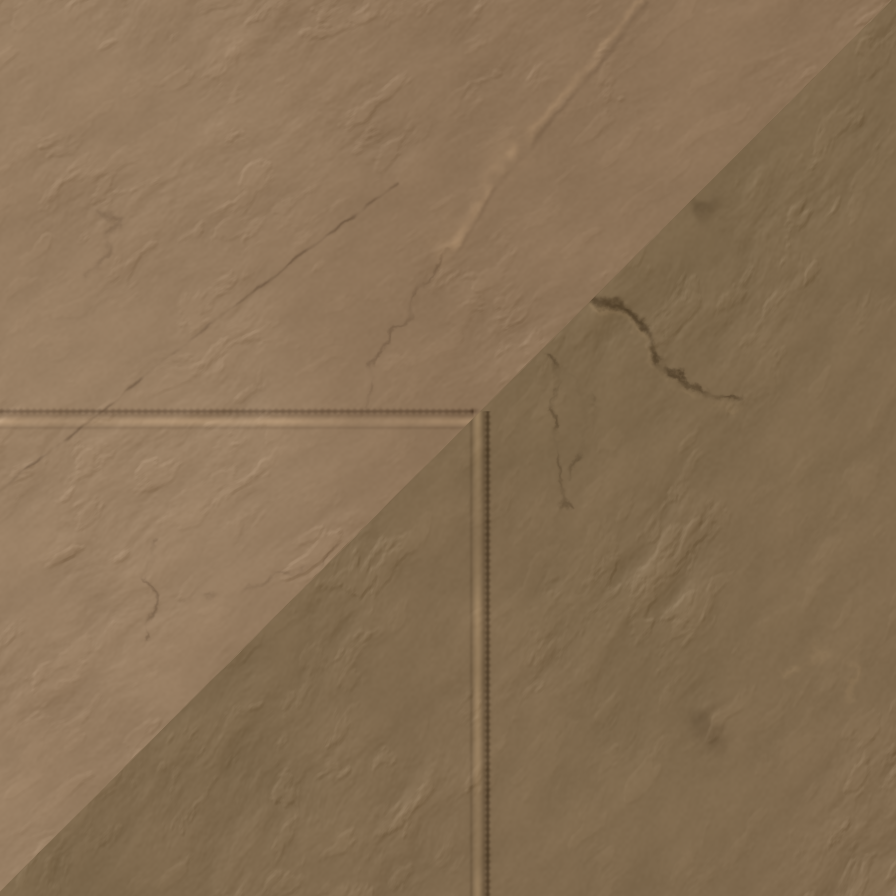
Reproduce this texture procedurally as a Shadertoy shader.

```glsl
const vec3 LIGHT_STONE = vec3(0.598, 0.498, 0.392);
const vec3 WARM_STONE = vec3(0.548, 0.448, 0.345);
const vec3 DARK_STONE = vec3(0.482, 0.403, 0.295);
const vec3 SHADOW_TINT = vec3(0.17, 0.155, 0.13);
const vec3 PALE_TINT = vec3(0.10, 0.085, 0.065);
const vec2 JOINT = vec2(0.5445, 0.541);
const float MITRE_OFFSET = 0.005;
const float TOOTH_PITCH = 0.0073;
const float RELIEF_STRENGTH = 0.25;

float hash(vec2 p) {
    vec3 q = fract(vec3(p.xyx) * 0.1031);
    q += dot(q, q.yzx + 33.33);
    return fract((q.x + q.y) * q.z);
}
float noise(vec2 p) {
    vec2 i = floor(p), f = fract(p);
    f = f * f * (3.0 - 2.0 * f);
    return mix(mix(hash(i), hash(i + vec2(1, 0)), f.x),
               mix(hash(i + vec2(0, 1)), hash(i + vec2(1, 1)), f.x), f.y);
}
float fbm(vec2 p) {
    float sum = 0.0, amp = 0.52;
    for (int i = 0; i < 5; i++) {
        sum += amp * noise(p);
        p = mat2(1.6, 1.2, -1.2, 1.6) * p + 7.3;
        amp *= 0.5;
    }
    return sum;
}
// Slate height along its grain, with short raised flakes
float slate(vec2 p, float angle) {
    float c = cos(angle), s = sin(angle);
    vec2 q = vec2(c * p.x + s * p.y, c * p.y - s * p.x);
    q += 0.01 * vec2(noise(p * 23.0), noise(p * 23.0 + 40.0));
    float flakes = smoothstep(0.58, 0.72, fbm(q * vec2(21.0, 52.0) + 31.0));
    return 0.75 * fbm(q * vec2(14.0, 32.0) + 12.0) + 0.13 * flakes;
}
float segment(vec2 p, vec2 a, vec2 b) {
    vec2 d = b - a;
    return length(p - a - d * clamp(dot(p - a, d) / dot(d, d), 0.0, 1.0));
}
float band(float x, float width) {
    return exp(-x * x / (width * width));
}
// Soft line through four points
float vein(vec2 p, vec2 a, vec2 b, vec2 c, vec2 d, float width) {
    float dist = min(segment(p, a, b), min(segment(p, b, c), segment(p, c, d)));
    return band(dist, max(width, 0.8 / iResolution.y));
}
float blob(vec2 p, vec2 centre, vec2 size) {
    return band(length((p - centre) / size), 1.0);
}
// Toothed shadow beside a pale rounded lip
vec3 groove(float d, float along, float depth) {
    float teeth = 0.5 + 0.5 * sin(along * 6.28318 / TOOTH_PITCH);
    float shade = band(d, 0.0019 + 0.0008 * teeth) * (0.85 + 0.15 * teeth)
                + 0.4 * band(d - 0.004, 0.003) + 0.3 * band(d - 0.0185, 0.002);
    float lip = band(d - 0.0115, 0.004) * (0.25 + 0.8 * noise(vec2(along * 22.0, 3.0)));
    return PALE_TINT * lip - SHADOW_TINT * shade * depth;
}
// Light face: x is shade, y is pale
vec2 lightMarks(vec2 w, vec2 s) {
    vec2 a = vec2(0.715, 1.0), b = vec2(0.638, 0.902), c = vec2(0.547, 0.798), d = vec2(0.5, 0.715);
    float shade = 0.45 * vein(s, vec2(0.443, 0.796), vec2(0.21, 0.62), vec2(0.124, 0.55), vec2(0.0, 0.453), 0.0018);
    shade += 0.2 * vein(s + vec2(-0.007, 0.004), a, b, c, d, 0.003);
    shade += 0.3 * vein(w, d, vec2(0.435, 0.63), vec2(0.42, 0.59), vec2(0.407, 0.55), 0.0028);
    shade += 0.25 * vein(w, vec2(0.085, 0.766), vec2(0.132, 0.76), vec2(0.122, 0.72), vec2(0.1, 0.7), 0.004);
    shade += 0.35 * vein(w, vec2(0.175, 0.395), vec2(0.166, 0.36), vec2(0.172, 0.32), vec2(0.162, 0.29), 0.0025);
    shade += 0.22 * vein(w, vec2(0.39, 0.395), vec2(0.335, 0.365), vec2(0.28, 0.345), vec2(0.2, 0.32), 0.003);
    float pale = 0.42 * vein(mix(s, w, 0.25), a, b, c, d, mix(0.007, 0.0035, smoothstep(0.5, 0.68, s.x)));
    pale += 0.3 * blob(w, vec2(0.5, 0.72), vec2(0.018, 0.03)) + 0.25 * blob(w, vec2(0.57, 0.83), vec2(0.025));
    return vec2(shade, pale);
}
// Dark face: x is shade, y is pale
vec2 darkMarks(vec2 w) {
    vec2 a = vec2(0.661, 0.67), b = vec2(0.712, 0.642), c = vec2(0.75, 0.588), d = vec2(0.82, 0.55);
    float taper = mix(0.006, 0.0028, smoothstep(0.69, 0.77, w.x));
    float shade = 0.65 * vein(w, a, b, c, d, taper);
    shade += 0.4 * vein(w, vec2(0.609, 0.603), vec2(0.625, 0.57), vec2(0.612, 0.525), vec2(0.632, 0.43), 0.003);
    shade += 0.32 * vein(w, vec2(0.625, 0.585), vec2(0.651, 0.57), vec2(0.655, 0.525), vec2(0.638, 0.47), 0.003);
    shade += 0.3 * blob(w, vec2(0.79, 0.19), vec2(0.022, 0.027)) + 0.35 * blob(w, vec2(0.785, 0.775), vec2(0.02, 0.016));
    float pale = 0.3 * vein(w + vec2(0.004, 0.009), a, b, c, d, 0.004);
    pale += 0.3 * vein(w, vec2(0.88, 0.255), vec2(0.92, 0.275), vec2(0.965, 0.26), vec2(0.94, 0.21), 0.005);
    return vec2(shade, pale);
}
void mainImage(out vec4 fragColor, in vec2 fragCoord) {
    vec2 p = fragCoord / iResolution.xy;
    float px = 1.0 / iResolution.y;
    float lit = smoothstep(-px, px, p.y - p.x - MITRE_OFFSET);
    // Broad tone of the two faces
    float cloud = fbm(p * 4.0 + 3.0) - 0.5;
    vec3 upper = mix(LIGHT_STONE, WARM_STONE, smoothstep(0.0, 0.7, p.x + 0.9 * cloud));
    vec3 lower = mix(DARK_STONE, WARM_STONE, clamp(0.12 + 0.2 * (p.x - p.y) + 0.5 * cloud, 0.0, 0.35));
    vec3 col = mix(lower, upper, lit);
    // Grain and embossed flakes
    float angle = mix(0.95, 0.65, lit);
    float height = slate(p, angle);
    float relief = height - slate(p + vec2(-0.002, 0.003), angle);
    float flaky = smoothstep(0.42, 0.7, fbm(p * 8.0 + 21.0));
    col += relief * RELIEF_STRENGTH * (0.25 + flaky);
    col += (height - 0.4) * vec3(0.07, 0.06, 0.052) + (noise(p * 230.0) - 0.5) * 0.012;
    // Irregular fissures
    vec2 rough = vec2(fbm(p * 42.0), fbm(p * 42.0 + 50.0)) - 0.5;
    vec2 marks = mix(darkMarks(p + 0.034 * rough), lightMarks(p + 0.03 * rough, p + 0.007 * rough), lit);
    float broken = 0.2 + 1.1 * smoothstep(0.2, 0.75, noise(p * 60.0));
    col += broken * (PALE_TINT * marks.y - SHADOW_TINT * marks.x);
    // Grooves meeting at the mitre
    float down = 1.0 - smoothstep(-px, px, p.y - JOINT.y);
    float across = 1.0 - smoothstep(-px, px, p.x - JOINT.x + 0.016);
    col += mix(groove(JOINT.x - p.x, p.y, 0.95) * down, groove(JOINT.y - p.y, p.x, 0.75) * across, lit);
    col -= SHADOW_TINT * 0.6 * blob(p, vec2(0.529, 0.541), vec2(0.005, 0.003));
    fragColor = vec4(clamp(col, 0.0, 1.0), 1.0);
}
```
